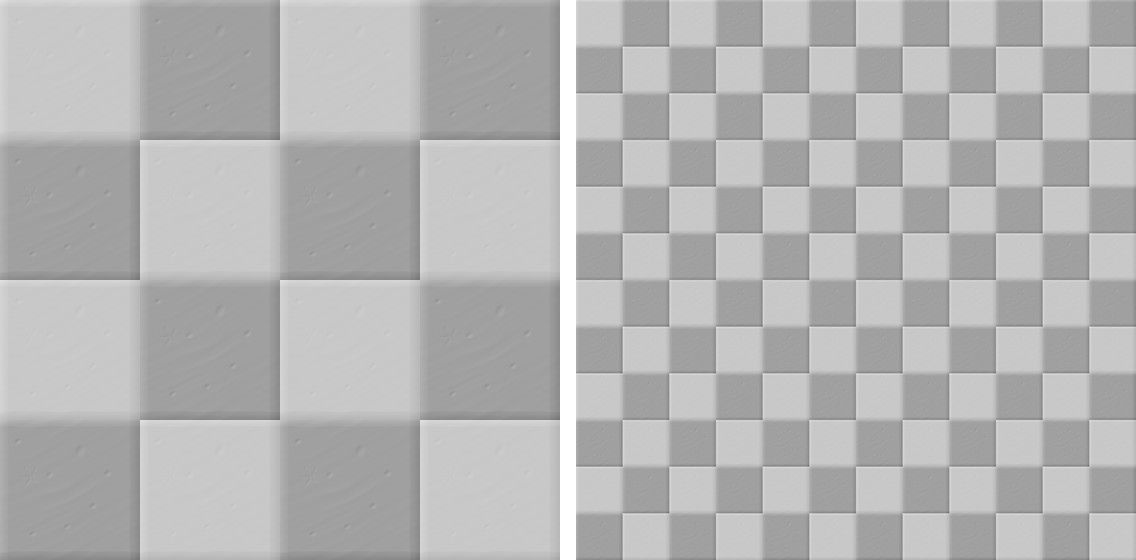
Left, the tile; right, the same tile 3 across and 3 down.
This pattern is drawn by a WebGL 1 fragment shader. Its source:

```glsl
precision highp float;

uniform vec2 u_resolution;

const float TILES = 4.0;
const float PI = 3.14159265;
const vec3 LIGHT_TONE = vec3(0.783);
const vec3 DARK_TONE = vec3(0.627);

float hash(vec2 p) {
  return fract(sin(dot(p, vec2(127.1, 311.7))) * 43758.5453);
}

// Value noise whose lattice wraps after "period" cells
float wrapNoise(vec2 p, vec2 period) {
  vec2 cell = floor(p);
  vec2 f = fract(p);
  vec2 w = f * f * (3.0 - 2.0 * f);
  float a = hash(mod(cell, period));
  float b = hash(mod(cell + vec2(1.0, 0.0), period));
  float c = hash(mod(cell + vec2(0.0, 1.0), period));
  float d = hash(mod(cell + vec2(1.0, 1.0), period));
  return mix(mix(a, b, w.x), mix(c, d, w.x), w.y);
}

vec2 rotate(vec2 p, float angle) {
  float c = cos(angle);
  float s = sin(angle);
  return vec2(c * p.x + s * p.y, c * p.y - s * p.x);
}

// Slanted grain: the integer shear keeps it periodic over one tile
float grain(vec2 p) {
  p.y += 0.06 * wrapNoise(p * 4.0, vec2(4.0));
  float coarse = wrapNoise(vec2(3.0 * p.x, 18.0 * p.y - 9.0 * p.x), vec2(3.0, 9.0));
  float fine = wrapNoise(vec2(5.0 * p.x, 36.0 * p.y - 18.0 * p.x), vec2(5.0, 18.0));
  float mask = wrapNoise(p * 3.0 + 0.5, vec2(3.0));
  return (0.026 * coarse + 0.012 * fine) * (0.35 + mask);
}

// Oval chips strung along an inward curling ring
float chips(vec2 p) {
  float depth = 0.0;
  for (int i = 0; i < 7; i++) {
    float k = float(i);
    float curl = exp(-1.5 * (k - 5.0) * (k - 5.0));
    float big = exp(-1.5 * (k - 4.0) * (k - 4.0));
    float angle = 4.43 + 0.64 * k + 0.3 * pow(k / 6.0, 8.0);
    float radius = 0.39 + 0.03 * cos(2.1 * k) - 0.36 * curl;
    vec2 center = vec2(0.35, 0.59) + radius * vec2(cos(angle), sin(angle));
    vec2 size = vec2(0.03, 0.017) + vec2(0.024, 0.016) * big;
    vec2 q = rotate(p - center, 0.6 + 0.4 * big) / size;
    depth += 0.045 * (1.0 - smoothstep(0.25, 1.0, length(q)));
  }
  return depth;
}

// Star of thin scratches
float scratches(vec2 p, vec2 center) {
  float depth = 0.0;
  for (int i = 0; i < 5; i++) {
    float k = float(i);
    vec2 q = rotate(p - center, 0.7 + 1.26 * k);
    float reach = 0.05 + 0.04 * hash(vec2(k, 7.0));
    q.y += 0.008 * sin(q.x * 70.0 + k);
    q.x -= clamp(q.x, 0.0, reach);
    float d = length(q) / 0.009;
    depth = max(depth, 0.018 * exp(-d * d));
  }
  return depth;
}

float height(vec2 p) {
  return grain(p) - chips(p) - scratches(p, vec2(0.21, 0.60));
}

// Bevel strength at distance d from an edge: a step plus a ramp
float bevel(float d, float width) {
  float band = 1.0 - smoothstep(0.75 * width, width, d);
  float ramp = 1.0 - smoothstep(0.0, 0.75 * width, d);
  return 0.4 * band + 0.6 * ramp;
}

float bevelShade(vec2 p) {
  float wobble = 0.018 * (wrapNoise(p * 7.0, vec2(7.0)) - 0.5);
  float lit = 0.055 * bevel(p.x, 0.065 + 0.4 * wobble)
            + 0.065 * bevel(1.0 - p.y, 0.055 + wobble);
  float shaded = 0.075 * bevel(1.0 - p.x, 0.082 + 0.4 * wobble)
               + 0.085 * bevel(p.y, 0.07 + wobble);
  return lit - shaded;
}

// Alternating -1 and 1 tiles with edges one pixel wide
float checker(vec2 p, float pixel) {
  vec2 side = clamp(sin(PI * p) / (0.5 * PI * pixel), -1.0, 1.0);
  return side.x * side.y;
}

void main() {
  vec2 grid = gl_FragCoord.xy / u_resolution * TILES;
  vec2 p = fract(grid);
  float pixel = TILES / min(u_resolution.x, u_resolution.y);
  float pale = 0.5 - 0.5 * checker(grid, pixel);

  // Relief lit from the upper left
  vec2 toLight = 0.008 * normalize(vec2(-1.0, 1.0));
  float relief = height(p - toLight) - height(p + toLight);

  vec3 color = mix(DARK_TONE, LIGHT_TONE, pale);
  color += relief * mix(0.95, 0.45, pale);
  color += bevelShade(p) * mix(1.0, 0.8, pale);
  gl_FragColor = vec4(color, 1.0);
}
```
